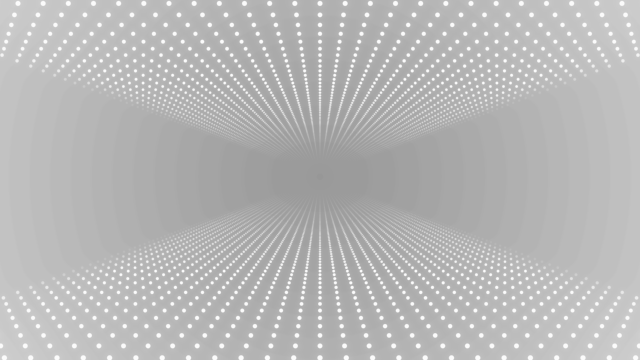
A WebGL 2 fragment shader for this background:

```glsl
#version 300 es
precision highp float;

uniform vec2 u_resolution;
out vec4 outColor;

// Lengths are in canvas heights
const vec2 VANISHING_POINT = vec2(0.0, 0.009);
const float FLOOR_SCALE = 1.045;      // floor lies slightly lower than the ceiling is high
const float FIRST_ROW_DEPTH = 2.077;
const float ROW_STEP = 0.147;
const float COLUMN_STEP = 0.1452;
const float PLANE_HALF_WIDTH = 2.75;
const float SIDE_FADE = 0.6;
const float DOT_RADIUS = 0.0143;
const float GLOW_STRENGTH = 0.1;
const float FADE_START = 0.04;
const float FADE_END = 0.25;
const float CENTER_GREY = 0.602;
const float GREY_SLOPE = 0.21;
const float CENTER_FLATNESS = 0.15;
const float HAZE = 0.014;
const float BAND_STEP = 0.0118;
const float DOT_GREY = 0.985;

// Radial gradient, flat in the middle, with a light haze over both planes
float smoothBackdrop(vec2 p) {
    float rise = length(vec2(length(p), CENTER_FLATNESS)) - CENTER_FLATNESS;
    float height = abs(p.y);
    float sideFade = 1.0 - smoothstep(1.6, 3.2, abs(p.x) / max(height, 0.01));
    float haze = HAZE * smoothstep(0.03, 0.2, height) * sideFade;
    return CENTER_GREY + GREY_SLOPE * rise + haze;
}

// Faint steps in the gradient, and a small dark core
float backdrop(vec2 p) {
    float grey = smoothBackdrop(p);
    float level = grey / BAND_STEP;
    float stepped = floor(level) + smoothstep(0.9, 1.0, fract(level));
    grey = mix(grey, (stepped + 0.45) * BAND_STEP, 0.7);
    return grey - 0.015 * (1.0 - smoothstep(0.006, 0.012, length(p)));
}

// Square grid of round dots on a receding plane: x = coverage, y = halo
vec2 dotPlane(vec2 p, float pixel) {
    float height = max(p.y, 0.02);
    float nearestRow = round((1.0 / height - FIRST_ROW_DEPTH) / ROW_STEP);
    vec2 light = vec2(0.0);
    for (int i = -2; i <= 2; i++) {
        float row = nearestRow + float(i);
        float depth = FIRST_ROW_DEPTH + ROW_STEP * row;
        float scale = 1.0 / max(depth, 0.5);
        float planeX = COLUMN_STEP * round(p.x / (COLUMN_STEP * scale));
        float dist = length(p - vec2(planeX, 1.0) * scale);
        float radius = DOT_RADIUS * scale;
        float soft = max(0.8 * pixel, 0.3 * radius);
        float coverage = 1.0 - smoothstep(radius - soft, radius + soft, dist);
        coverage *= min(1.0, 1.3 * radius / pixel);
        float halo = exp(-dist * dist / (5.0 * radius * radius));
        float inside = 1.0 - smoothstep(PLANE_HALF_WIDTH - SIDE_FADE, PLANE_HALF_WIDTH, abs(planeX));
        // Near rows stay bright up to the side
        inside = mix(inside, step(abs(planeX), PLANE_HALF_WIDTH), smoothstep(0.22, 0.38, scale));
        light = max(light, inside * vec2(coverage, halo));
    }
    return light * clamp((p.y - FADE_START) / (FADE_END - FADE_START), 0.0, 1.0);
}

void main() {
    float pixel = 1.0 / u_resolution.y;
    vec2 p = (gl_FragCoord.xy - 0.5 * u_resolution) * pixel - VANISHING_POINT;

    // Fold the floor onto the ceiling
    float fold = p.y < 0.0 ? FLOOR_SCALE : 1.0;
    vec2 light = dotPlane(vec2(p.x, abs(p.y)) / fold, pixel / fold);

    // Halo first, then the bright dot
    float grey = backdrop(p);
    grey = mix(grey, DOT_GREY, GLOW_STRENGTH * light.y);
    grey = mix(grey, DOT_GREY, light.x);
    outColor = vec4(vec3(grey), 1.0);
}
```
